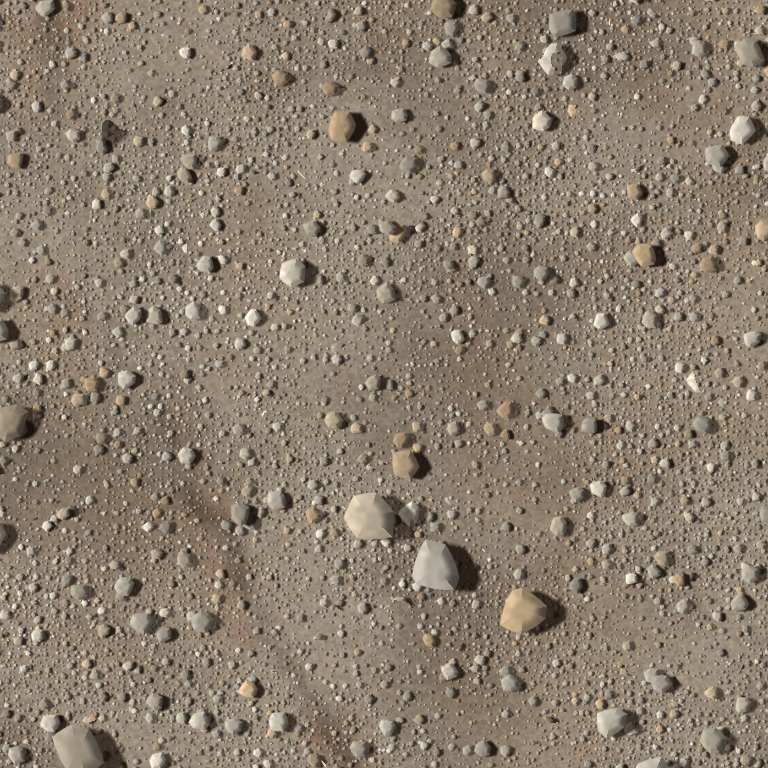
Reproduce this texture procedurally as a three.js fragment shader.

```glsl
varying vec2 vUv;

const vec3 SILT = vec3(0.59, 0.54, 0.475);
const vec3 DIRT = vec3(0.50, 0.445, 0.385);
const vec3 RED_EARTH = vec3(0.54, 0.425, 0.34);
const vec3 SHADOW = vec3(0.075, 0.045, 0.025);
const vec3 GREY_STONE = vec3(0.64, 0.61, 0.55);
const vec3 TAN_STONE = vec3(0.69, 0.59, 0.47);
const vec3 PALE_STONE = vec3(0.77, 0.74, 0.68);
const vec2 SUN = vec2(-0.99, 0.12);     // direction towards the light
const float FINEST_GRID = 140.0;        // cells across for the smallest stones
const float GRID_RATIO = 1.75;          // size step between layers
const float LAYERS = 6.0;
const float EDGE = 0.0013;              // edge softness
const float SHADOW_LENGTH = 0.75;       // in stone radii
const float BANK_WIDTH = 0.055;
const float GROOVE_WIDTH = 0.018;

float hash(vec2 p) {
  vec3 q = fract(p.xyx * 0.1031);
  q += dot(q, q.yzx + 33.33);
  return fract((q.x + q.y) * q.z);
}

float noise(vec2 p) {
  vec2 i = floor(p), f = fract(p);
  f = f * f * (3.0 - 2.0 * f);
  return mix(mix(hash(i), hash(i + vec2(1.0, 0.0)), f.x),
             mix(hash(i + vec2(0.0, 1.0)), hash(i + vec2(1.0, 1.0)), f.x), f.y);
}

float fbm(vec2 p) {
  float sum = 0.0, amp = 0.5;
  for (int i = 0; i < 4; i++) {
    sum += amp * noise(p);
    p = mat2(1.6, 1.2, -1.2, 1.6) * p + 7.3;
    amp *= 0.5;
  }
  return sum / 0.9375;
}

float bell(float x) { return exp(-x * x); }

// Irregular rounded polygon: 1 on the rim; also gives the facing of the nearest side
float stoneShape(vec2 p, float seed, out vec2 facet) {
  float reach = -1.0;
  facet = vec2(0.0);
  for (float i = 0.0; i < 6.0; i++) {
    float h = fract(seed * (17.3 + 31.7 * i) + 0.37 * i);
    float angle = (i + 0.7 * h + seed) * 1.0472;
    vec2 dir = vec2(cos(angle), sin(angle));
    float d = dot(p, dir) / mix(0.72, 1.15, fract(h * 57.0));
    if (d > reach) { reach = d; facet = dir; }
  }
  return mix(reach, length(p), 0.3);
}

vec3 stoneColor(vec2 id, float pale) {
  vec3 c = mix(GREY_STONE, TAN_STONE, smoothstep(0.35, 1.0, hash(id + 61.0)));
  c = mix(c, PALE_STONE, smoothstep(0.6, 1.0, hash(id + 83.0) + pale));
  return c * mix(0.84, 1.1, hash(id + 97.0));
}

// One layer of scattered stones with their shadows, laid over the ground
vec3 scatter(vec3 ground, vec2 uv, float grid, float layer, float density, float pale) {
  float size = layer / (LAYERS - 1.0);
  vec2 p = uv * grid + layer * 13.7;
  vec2 cell = floor(p);
  float soft = EDGE * grid, shade = 0.0, cover = 0.0;
  float chance = mix(0.85, 0.08, pow(size, 0.85)) * mix(density, 1.0, 0.4 * size);
  vec3 stone = ground;
  for (float y = -1.0; y <= 1.0; y++) {
    for (float x = -1.0; x <= 1.0; x++) {
      vec2 id = cell + vec2(x, y);
      if (hash(id + 5.0) > chance) continue;
      float seed = hash(id + 19.0), pick = hash(id + 29.0);
      float radius = mix(0.16, 0.31, pick * pick);
      vec2 center = id + 0.5 + 0.6 * (vec2(hash(id + 37.0), hash(id + 47.0)) - 0.5);
      vec2 q = (p - center) / radius;
      if (dot(q, q) > 6.5) continue;
      float blur = soft / radius;
      vec2 facet, unused;
      float d = stoneShape(q, seed, facet);
      float shadowD = stoneShape((q + SUN * SHADOW_LENGTH) * vec2(0.9, 1.05), seed, unused);
      float height = mix(0.5, 1.0, hash(id + 53.0));
      shade = max(shade, height * (1.0 - smoothstep(0.92 - blur, 1.08 + blur, shadowD)));
      float mask = 1.0 - smoothstep(1.0 - blur, 1.0 + blur, d);
      if (mask > cover) {
        // Rounded top with tilted sides, bright on the sunny flank
        float side = smoothstep(0.35, 0.8, d) * dot(facet, SUN);
        float light = 1.0 + 0.13 * dot(q, SUN) + 0.15 * side - 0.3 * max(-side, 0.0);
        float grain = noise(q * mix(1.2, 4.0, size) + id * 7.0);
        stone = stoneColor(id, pale) * light * (0.93 + 0.14 * grain);
        cover = mask;
      }
    }
  }
  vec3 c = mix(ground, SHADOW, shade * mix(0.6, 0.97, sqrt(size)));
  return mix(c, stone, cover);
}

void main() {
  vec2 uv = vUv;
  float down = 1.0 - uv.y;
  float broad = fbm(uv * 5.0 + 3.0);
  float patches = fbm(vec2(uv.x + 0.5 * uv.y, uv.y * 0.6 - 0.3 * uv.x) * 9.0 + 21.0);

  // Shallow washed channel running down the slope
  float channel = uv.x - 0.08 - 0.4 * down * down - 0.09 * (fbm(uv * 7.0 + 40.0) - 0.5);
  float bank = bell(channel / BANK_WIDTH);
  float groove = bell(channel / GROOVE_WIDTH) * smoothstep(0.35, 0.65, patches);

  // Silt, dirt and reddish earth with fine grit
  vec3 color = mix(DIRT, SILT, smoothstep(0.25, 0.65, broad));
  color = mix(color, RED_EARTH, smoothstep(0.42, 0.72, patches) * (0.25 + 0.65 * bank));
  color *= 1.0 - 0.28 * groove;
  float grit = noise(uv * 330.0) * 0.6 + noise(uv * 170.0 + 9.0) * 0.4;
  color *= 0.86 + 0.28 * grit;

  // Stones from grit to cobbles, thinning out on silty patches
  float density = mix(0.45, 1.1, smoothstep(0.32, 0.58, fbm(uv * 6.0 + 70.0)));
  density *= 1.0 - 0.3 * bank;
  float pale = 0.4 * smoothstep(0.5, 0.75, fbm(uv * 4.0 + 90.0));
  float grid = FINEST_GRID;
  for (float layer = 0.0; layer < LAYERS; layer++) {
    color = scatter(color, uv, grid, layer, density, pale);
    grid /= GRID_RATIO;
  }

  gl_FragColor = vec4(color * (0.97 + 0.08 * broad), 1.0);
}
```
